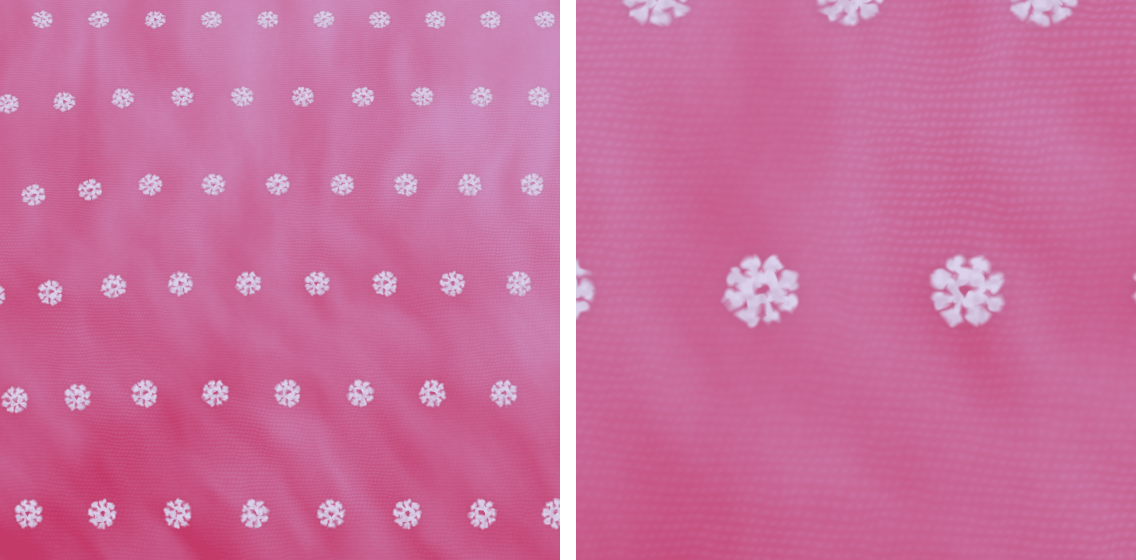
Left, the full canvas; right, a detail of the centre.
A WebGL 1 fragment shader for this texture:

```glsl
precision highp float;
// Pink woven cloth seen at a slant, with six staggered rows of white embroidered
// flowers. Rows and columns widen toward the viewer; the cloth is layered from
// a colour gradient, noise folds and a fine mesh that follows the same slant.
uniform vec2 u_resolution;

float hash(vec2 p) {
  return fract(sin(dot(p, vec2(127.1, 311.7))) * 43758.55);
}

float noise(vec2 p) {
  vec2 i = floor(p), f = fract(p);
  f = f * f * (3.0 - 2.0 * f);
  return mix(mix(hash(i), hash(i + vec2(1.0, 0.0)), f.x),
             mix(hash(i + vec2(0.0, 1.0)), hash(i + 1.0), f.x), f.y);
}

float fbm(vec2 p) {
  float sum = 0.0, amp = 0.5;
  for (int i = 0; i < 4; i++) {
    sum += amp * noise(p);
    p = p * 2.03 + 17.3;
    amp *= 0.5;
  }
  return sum;
}

// Column spacing for a given row, counted from the top
float columnStep(float row) {
  return 0.1005 + 0.0073 * row;
}

// Flower centre, with y measured down from the top edge
vec2 flowerCentre(float row, float col) {
  float gap = columnStep(row);
  float q = col * gap;
  float squeeze = q < 0.0 ? 0.28 * sin(0.55 * row) : 0.06;
  float x = 0.478 + 0.009 * row - 0.5 * gap * mod(row, 2.0) + q - squeeze * q * q * q;
  float sag = 0.022 * (1.0 - smoothstep(0.0, 0.3, x)) * sin(0.63 * row);
  return vec2(x, 0.035 + 0.128 * row + 0.0097 * row * row + sag);
}

// Signed distance to a flower of unit radius: beaded petals around a stitched eye
float flowerDistance(vec2 p, float seed) {
  p += 0.2 * (vec2(noise(p * 3.5 + seed), noise(p * 3.5 + seed + 31.0)) - 0.5);
  float d = length(p);
  float sector = 6.28318 / 8.0;
  float a = mod(atan(p.y, p.x) + seed, sector) - 0.5 * sector;
  vec2 q = d * vec2(cos(a), abs(sin(a)));
  float lobe = length(q - vec2(0.82, 0.1)) - 0.18;
  float along = clamp(q.x, 0.4, 0.78);
  float stem = length(q - vec2(along, 0.0)) - mix(0.11, 0.19, (along - 0.4) / 0.38);
  float eye = abs(d - 0.36) - 0.06 - 0.26 * noise(p * 5.0 + seed * 3.0);
  return min(min(lobe, stem), eye);
}

// Folds, light and mesh of the cloth
vec3 clothColour(vec2 uv) {
  vec2 bend = vec2(fbm(uv * 3.0), fbm(uv * 3.0 + 40.0)) - 0.47;
  vec2 f = uv + 0.16 * bend;
  vec2 slant = vec2(dot(f, vec2(0.8, 0.6)), dot(f, vec2(0.6, -0.8)));
  float diagonal = fbm(slant * vec2(11.0, 4.5)) + 0.5 * noise(slant * vec2(26.0, 8.0));
  float upright = fbm(f * vec2(12.0, 4.0) + 9.0) + 0.5 * noise(f * vec2(27.0, 9.0));
  float folds = mix(diagonal, upright, smoothstep(0.35, 0.8, uv.y)) - 0.72;
  float light = 0.06 + 0.7 * uv.y + 0.33 * uv.x + folds * mix(0.85, 0.6, uv.y);

  // Mesh threads in flattened cloth coordinates
  float row = (sqrt(0.0164 + 0.0388 * (0.965 - uv.y)) - 0.128) / 0.0194;
  vec2 thread = vec2((uv.x - 0.5) / columnStep(row) * 20.0, row * 33.0);
  thread += 7.0 * bend + 0.6 * noise(thread * 0.4);
  vec2 wave = sin(6.28318 * vec2(thread.x + 0.35 * thread.y, thread.y));
  float fade = smoothstep(150.0, 450.0, u_resolution.y);
  float weave = 0.03 * wave.x + 0.06 * wave.y + 0.03 * wave.x * wave.y;
  light += fade * weave * (0.3 + 1.2 * noise(uv * 9.0)) + 0.06 * (noise(uv * 170.0) - 0.5);
  return mix(vec3(0.77, 0.26, 0.445), vec3(0.80, 0.52, 0.71), clamp(light, -0.12, 1.15));
}

void main() {
  vec2 uv = gl_FragCoord.xy / u_resolution;
  vec2 p = vec2(uv.x, 1.0 - uv.y);
  float pixel = 1.0 / u_resolution.y;
  float stitch = 0.0, shade = 0.0, raised = 0.0;

  // Embroidered flowers, flatter and smaller toward the top
  for (int r = 0; r < 6; r++) {
    float row = float(r);
    vec2 radius = vec2(0.0185 + 0.0012 * row, 0.0148 + 0.0021 * row);
    for (int c = -5; c <= 5; c++) {
      float col = float(c);
      vec2 local = (p - flowerCentre(row, col)) / radius;
      float d = length(local);
      if (d < 1.7) {
        float seed = 6.0 * hash(vec2(row + 2.0, col + 8.0));
        float edge = 0.07 + 0.8 * pixel / radius.x;
        float shape = flowerDistance(local, seed);
        stitch = max(stitch, 1.0 - smoothstep(-edge, edge, shape));
        shade = max(shade, 1.0 - smoothstep(0.7, 1.4, d));
        raised = noise(local * 6.0 + seed) - 0.2 * local.y;
      }
    }
  }

  vec3 colour = clothColour(uv);
  colour *= 1.0 - 0.04 * shade;
  vec3 yarn = mix(vec3(0.79, 0.70, 0.82), vec3(0.86, 0.82, 0.92), clamp(0.2 + raised, 0.0, 1.0));
  gl_FragColor = vec4(mix(colour, yarn, stitch), 1.0);
}
```
